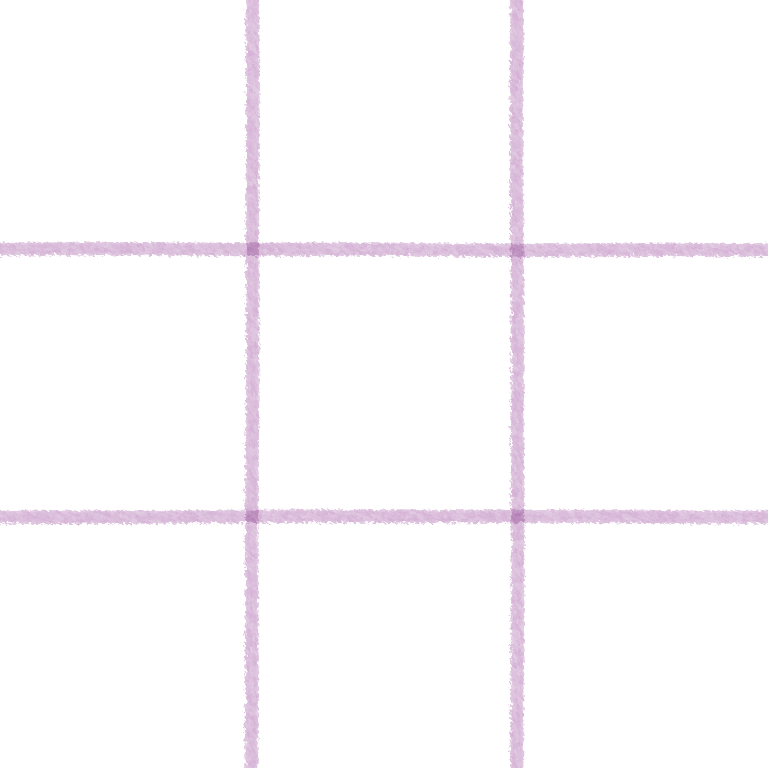
This pattern is drawn by a WebGL 2 fragment shader. Its source:

```glsl
#version 300 es
precision highp float;

uniform vec2 u_resolution;
out vec4 fragColor;

// Layout, in canvas units
const vec2 GRID_CENTRE = vec2(0.5007, 0.5010);
const vec2 GRID_SPACING = vec2(0.3450, 0.3480);
const int LINES_PER_AXIS = 2;
const float HALF_WIDTH = 0.0092;
const float DRIFT = 0.0007;

// Crayon texture
const float GRAIN_SCALE = 150.0;
const float GRAIN_SLANT = 0.65;
const float ROUGH_EDGE = 0.0048;
const float FINE_EDGE = 0.0028;
const float SOFTNESS = 0.0009;

const vec3 PAPER = vec3(1.0);
const vec3 INK_LIGHT = vec3(0.90, 0.825, 0.90);
const vec3 INK_DARK = vec3(0.83, 0.69, 0.835);

vec2 hash2(vec2 p) {
    vec3 q = fract(p.xyx * vec3(0.1031, 0.1030, 0.0973));
    q += dot(q, q.yzx + 33.33);
    return fract((q.xx + q.yz) * q.zy);
}

// Distance to the nearest jittered cell point, and that cell's random tone
vec2 cellNoise(vec2 p) {
    vec2 base = floor(p);
    vec2 nearest = vec2(8.0, 0.0);
    for (int y = -1; y <= 1; y++) {
        for (int x = -1; x <= 1; x++) {
            vec2 cell = base + vec2(x, y);
            vec2 jitter = hash2(cell);
            float d = length(cell + jitter - p);
            if (d < nearest.x) nearest = vec2(d, hash2(cell + 57.0).x);
        }
    }
    return nearest;
}

// Multiplying tint of one crayon line; "across" is measured from its axis
vec3 strokeTint(float along, float across, float roughSide, float seed) {
    across += DRIFT * (sin(along * 5.0 + seed) + 0.5 * sin(along * 17.0 + seed * 2.3));
    if (abs(across) > HALF_WIDTH * 2.0) return PAPER;

    // Slanted bristle marks
    vec2 p = vec2(along + across * GRAIN_SLANT, across * 1.3) * GRAIN_SCALE + seed * 31.7;
    vec2 coarse = cellNoise(p);
    vec2 fine = cellNoise(p * 1.9 + 13.0);

    // Ragged outline, rougher on one side
    float roughness = across * roughSide > 0.0 ? ROUGH_EDGE : FINE_EDGE;
    float ragged = 0.65 * (coarse.x - 0.45) + 0.6 * (fine.x - 0.45);
    float edge = abs(across) - HALF_WIDTH + roughness * (0.2 + 1.6 * ragged);
    float blur = max(SOFTNESS, 0.7 / min(u_resolution.x, u_resolution.y));
    float coverage = 1.0 - smoothstep(-blur, blur, edge);

    // Mottled pigment, paler toward the outline
    float pigment = 0.2 + 0.45 * coarse.y + 0.35 * fine.y - 0.2 * (fine.x - 0.4);
    pigment -= 0.25 * smoothstep(0.4, 1.0, abs(across) / HALF_WIDTH);
    vec3 ink = mix(INK_LIGHT, INK_DARK, clamp(pigment, 0.0, 1.0));
    return mix(PAPER, ink, coverage);
}

void main() {
    vec2 uv = gl_FragCoord.xy / u_resolution;
    vec3 color = PAPER;

    // Strokes multiply, so crossings deepen
    for (int i = 0; i < LINES_PER_AXIS; i++) {
        float slot = float(i) - 0.5 * float(LINES_PER_AXIS - 1);
        vec2 offset = uv - GRID_CENTRE - slot * GRID_SPACING;
        float seed = float(i) * 2.0 + 1.0;
        color *= strokeTint(uv.y, offset.x, -1.0, seed);
        color *= strokeTint(uv.x, offset.y, -1.0, seed + 1.0);
    }

    fragColor = vec4(color, 1.0);
}
```
